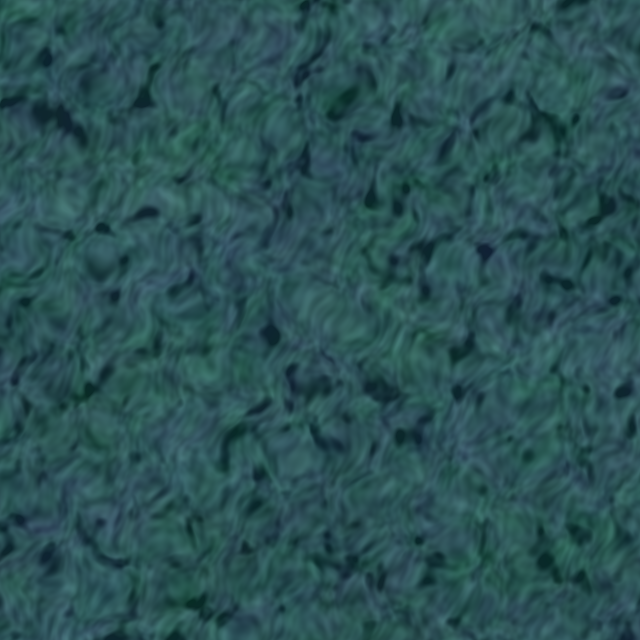
Give the GLSL for this texture, as a three.js fragment shader.

```glsl
varying vec2 vUv;

const vec3 PIT_TEAL = vec3(0.08, 0.20, 0.22);
const vec3 CREST_TEAL = vec3(0.22, 0.39, 0.40);
const vec3 GREEN_SHIFT = vec3(-0.012, 0.022, -0.032);
const vec3 VIOLET_SHIFT = vec3(0.030, -0.012, 0.024);
const float TAU = 6.2831853;

float hash(vec2 cell) {
  vec3 q = fract(vec3(cell.xyx) * vec3(0.1031, 0.1030, 0.0973));
  q += dot(q, q.yzx + 33.33);
  return fract((q.x + q.y) * q.z);
}

// Projection of an offset on the random gradient of a lattice corner
float cornerSlope(vec2 cell, vec2 offset) {
  float angle = TAU * hash(cell);
  return dot(vec2(cos(angle), sin(angle)), offset);
}

// Gradient noise, centred on zero
float noise(vec2 p) {
  vec2 cell = floor(p);
  vec2 f = p - cell;
  vec2 w = f * f * f * (f * (f * 6.0 - 15.0) + 10.0);
  vec2 e = vec2(1.0, 0.0);
  float low = mix(cornerSlope(cell, f), cornerSlope(cell + e, f - e), w.x);
  float high = mix(cornerSlope(cell + e.yx, f - e.yx),
                   cornerSlope(cell + e.xx, f - e.xx), w.x);
  return mix(low, high, w.y);
}

// Noise drawn out along one direction
float fibres(vec2 p, float angle, float stretch, float scale, float seed) {
  float c = cos(angle);
  float s = sin(angle);
  vec2 q = vec2(c * p.x + s * p.y, c * p.y - s * p.x);
  return noise(q * vec2(scale / stretch, scale) + seed);
}

// Bend the lattice so that the grains turn irregular
vec2 warp(vec2 p, float scale, float amount) {
  return p + amount * vec2(noise(p * scale + 71.3), noise(p * scale + 137.9));
}

// Share of shadow in the hollows, from 0 to 1
float pits(vec2 p, float clumps) {
  float depth = 0.75 * fibres(p, 1.05, 1.35, 25.0, 211.7)
              + 0.50 * fibres(p, 1.45, 1.25, 46.0, 303.1)
              + 0.35 * clumps;
  return smoothstep(0.10, 0.52, depth);
}

// Soft light and dark of the matted surface
float grain(vec2 p) {
  return 0.35 * fibres(p, 0.75, 1.4, 24.0, 19.4)
       + 0.62 * fibres(p, 0.95, 1.5, 48.0, 47.6)
       + 0.52 * fibres(p, 1.20, 1.5, 86.0, 89.2);
}

void main() {
  vec2 p = warp(vUv, 14.0, 0.022);

  // Brightness between hollow and crest
  float clumps = fibres(p, 0.6, 1.3, 7.0, 401.5);
  float patches = fibres(p, 0.5, 1.5, 5.0, 523.8);
  float tone = 0.71 + grain(p) + 0.3 * patches - 0.9 * pits(p, clumps);
  vec3 colour = mix(PIT_TEAL, CREST_TEAL, clamp(tone, -0.25, 1.4));

  // Drifting green, blue and violet casts
  float green = fibres(p, 0.8, 1.2, 30.0, 617.3) + fibres(p, 0.4, 1.3, 6.0, 701.9);
  float violet = fibres(p, 0.7, 1.2, 22.0, 809.6) + 0.6 * fibres(p, 0.3, 1.2, 8.0, 907.4);
  colour += GREEN_SHIFT * green + VIOLET_SHIFT * violet;

  gl_FragColor = vec4(colour, 1.0);
}
```
